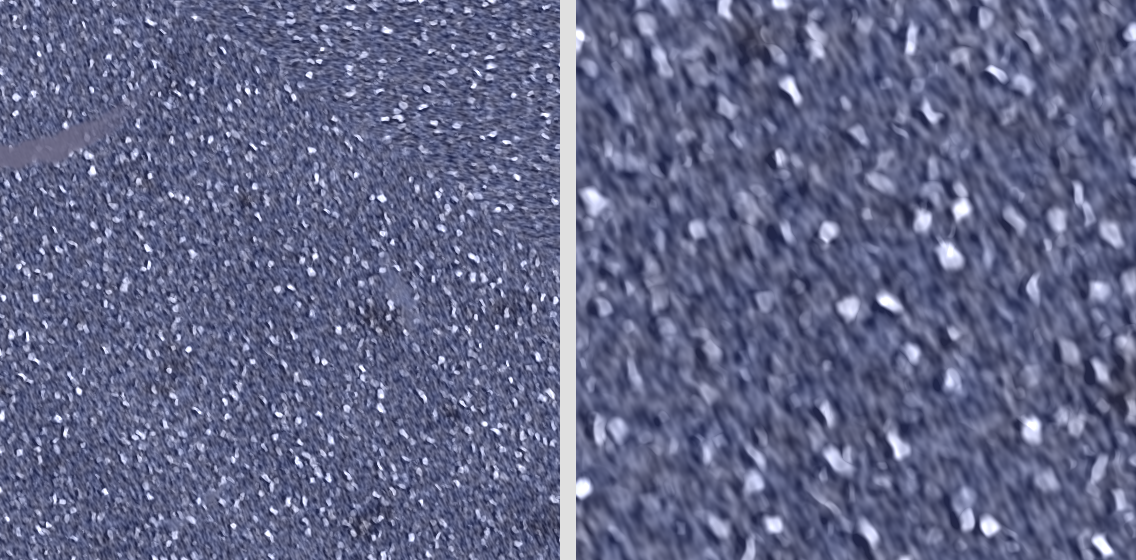
Left: the whole. Right: its middle third, enlarged.
Reproduce this texture procedurally as a WebGL 2 fragment shader.

```glsl
#version 300 es
precision highp float;
// Slate-blue gritty stone: pale grains on streaked ground, two grain directions, a smear and faint scuffs.

#define GROUND_TONE 0.345
#define STREAK_CONTRAST 0.25
#define GRAIN_CELLS 54.0
#define FINE_CELLS 84.0
#define GRAIN_GLOW 0.60
#define FINE_GLOW 0.22
#define SHADE_DEPTH 0.17
#define MAIN_ANGLE -1.13
#define CORNER_ANGLE -0.20
#define PIT_DEPTH 0.11
#define BLUE_TINT vec3(0.0, 0.02, 0.152)
#define SMEAR_COLOR vec3(0.43, 0.42, 0.53)

uniform vec2 u_resolution;
out vec4 fragColor;

vec2 hash2(vec2 p) {
    vec3 h = fract(p.xyx * vec3(0.1031, 0.1030, 0.0973));
    h += dot(h, h.yzx + 33.33);
    return fract((h.xx + h.yz) * h.zy);
}

float cornerSlope(vec2 cell, vec2 offset) {
    float a = 6.2832 * hash2(cell).x;
    return dot(vec2(cos(a), sin(a)), offset);
}

float gradientNoise(vec2 p) {
    vec2 i = floor(p), f = fract(p);
    vec2 u = f * f * f * (f * (f * 6.0 - 15.0) + 10.0);
    vec2 e = vec2(1.0, 0.0);
    return mix(mix(cornerSlope(i, f), cornerSlope(i + e.xy, f - e.xy), u.x),
               mix(cornerSlope(i + e.yx, f - e.yx), cornerSlope(i + e.xx, f - e.xx), u.x), u.y);
}

mat2 rotation(float a) {
    float c = cos(a), s = sin(a);
    return mat2(c, s, -s, c);
}

// Rounded chip profile: 1 inside, soft fall-off to 0
float chip(vec2 d, vec2 size) {
    vec2 r = abs(d / size);
    float radius = pow(r.x * r.x * r.x + r.y * r.y * r.y, 1.0 / 3.0);
    return 1.0 - smoothstep(0.45, 1.15, radius);
}

// x: light of scattered chips, y: shade along their lower side
vec2 grains(vec2 p, float seed) {
    p += 0.22 * vec2(gradientNoise(p * 1.7 + seed), gradientNoise(p * 1.7 - seed));
    vec2 cell = floor(p), result = vec2(0.0);
    for (int y = -1; y <= 1; y++) {
        for (int x = -1; x <= 1; x++) {
            vec2 id = cell + vec2(x, y);
            vec2 place = hash2(id + seed), kind = hash2(id + seed + 71.7);
            vec2 form = hash2(id + seed + 139.3);
            vec2 size = vec2(mix(0.30, 0.62, form.x), mix(0.20, 0.37, form.y));
            vec2 d = rotation((kind.y - 0.5) * 1.3) * (p - id - place);
            float strength = kind.x * kind.x * kind.x;
            result.x = max(result.x, strength * chip(d, size));
            result.y = max(result.y, sqrt(strength) * chip(d + vec2(0.08, 0.30), size));
        }
    }
    return result;
}

// Tone of the grit with streaks running along one angle
float grit(vec2 p, float angle) {
    vec2 q = rotation(-angle) * p;
    float streaks = gradientNoise(q * vec2(58.0, 150.0))
                  + 0.8 * gradientNoise(q * vec2(115.0, 235.0) + 17.0);
    vec2 coarse = grains(q * GRAIN_CELLS, 11.0);
    vec2 fine = grains(q * FINE_CELLS, 47.0);
    float tone = STREAK_CONTRAST * streaks - SHADE_DEPTH * max(coarse.y - coarse.x, 0.0);
    return tone + GRAIN_GLOW * coarse.x + FINE_GLOW * (fine.x - 0.3 * fine.y);
}

float segmentDistance(vec2 p, vec2 a, vec2 b) {
    vec2 ab = b - a;
    return length(p - a - ab * clamp(dot(p - a, ab) / dot(ab, ab), 0.0, 1.0));
}

void main() {
    vec2 p = gl_FragCoord.xy / min(u_resolution.x, u_resolution.y);
    float broad = gradientNoise(p * 5.0 + 3.0);
    float ragged = gradientNoise(p * 24.0) + 0.5 * gradientNoise(p * 55.0);

    // Two grain directions meeting along a sloping seam
    float seam = p.y - 1.0 + 0.65 * (p.x - 0.3) + 0.03 * broad;
    float corner = smoothstep(-0.025, 0.025, seam);
    float texture1 = mix(grit(p, MAIN_ANGLE), grit(p, CORNER_ANGLE), corner);

    // Dark pits and broad unevenness
    float pits = smoothstep(0.28, 0.62, gradientNoise(p * 8.0 + 21.0) + 0.22 * ragged);
    float tone = GROUND_TONE + 0.05 * broad - PIT_DEPTH * pits;

    // Pale scuffs
    float scratch = segmentDistance(p, vec2(0.31, 0.06), vec2(0.41, 0.14)) + 0.012 * ragged;
    float scuff = segmentDistance(p, vec2(0.69, 0.53), vec2(0.74, 0.43)) + 0.020 * ragged;
    float worn = max(1.0 - smoothstep(0.002, 0.012, scratch), 1.0 - smoothstep(0.003, 0.024, scuff));
    tone += 0.09 * worn + texture1 * (1.0 - 0.55 * worn);

    // Blue tint with slight warm drift
    float warmth = 0.025 * gradientNoise(p * 38.0 + 9.0) + 0.02 * pits;
    vec3 color = vec3(max(tone, 0.13)) + BLUE_TINT + warmth * vec3(0.8, 0.2, -1.2);

    // Smooth smear bending upward from the left edge
    float bend = abs(p.y - 0.72 - 1.6 * p.x * p.x) + 0.012 * ragged;
    float smear = (1.0 - smoothstep(0.015, 0.030, bend)) * (1.0 - smoothstep(0.10, 0.32, p.x));
    color = mix(color, SMEAR_COLOR + 0.03 * ragged, 0.9 * smear);

    fragColor = vec4(clamp(color, 0.0, 1.0), 1.0);
}
```
